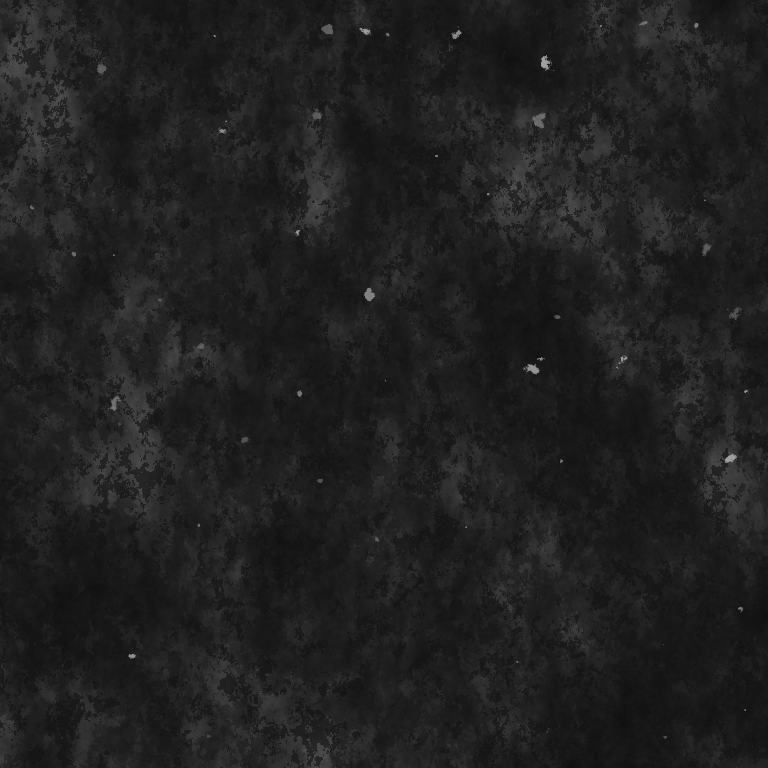
Give the GLSL for this texture, as a three.js fragment shader.

```glsl
// Worn charcoal surface: mottled cloudy tones with faint vertical streaks,
// a crumbling lighter film, small dark pits and a few tiny pale chips.
// Layers are thresholded fractal noise; chips are scattered on a cell grid.

varying vec2 vUv;

const vec3 BASE_COLOR = vec3(0.123);
const vec3 PIT_COLOR = vec3(0.074);
const vec3 CHIP_COLOR = vec3(0.66);

float hash(vec2 p) {
  vec3 q = fract(vec3(p.xyx) * 0.1031);
  q += dot(q, q.yzx + 33.33);
  return fract((q.x + q.y) * q.z);
}

// Smoothly interpolated lattice noise, 0 to 1
float noise(vec2 p) {
  vec2 cell = floor(p);
  vec2 f = fract(p);
  f = f * f * (3.0 - 2.0 * f);
  float low = mix(hash(cell), hash(cell + vec2(1.0, 0.0)), f.x);
  float high = mix(hash(cell + vec2(0.0, 1.0)), hash(cell + vec2(1.0)), f.x);
  return mix(low, high, f.y);
}

// Five rotated octaves centred on zero; a higher gain gives rougher edges
float fractal(vec2 p, float gain) {
  mat2 turn = mat2(1.6, 1.2, -1.2, 1.6);
  float sum = 0.0;
  float total = 0.0;
  float weight = 1.0;
  for (int i = 0; i < 5; i++) {
    sum += weight * (noise(p) - 0.5);
    total += weight;
    weight *= gain;
    p = turn * p + 17.3;
  }
  return sum / total;
}

// Ragged specks, at most one per cell
float chips(vec2 p, float cells, float density, float seed) {
  vec2 key = floor(p * cells) + seed;
  vec2 center = 0.25 + 0.5 * vec2(hash(key + 11.7), hash(key + 47.1));
  vec2 offset = fract(p * cells) - center;
  float size = mix(0.02, 0.085, pow(hash(key + 83.9), 3.0));
  float ragged = fractal(p * 75.0 + seed, 0.6) * 6.0;
  float shape = length(offset) / size + ragged;
  float present = step(hash(key + 5.3), density);
  float strength = mix(0.35, 1.0, hash(key + 29.4));
  return present * strength * (1.0 - smoothstep(0.2, 0.9, shape));
}

void main() {
  vec2 p = vUv + 3.0;

  // Broad and medium clouds, slightly stretched upward
  float broad = fractal(p * vec2(6.5, 5.0), 0.55);
  float cloud = fractal(p * vec2(17.0, 11.0) + 31.0, 0.65);
  float streak = noise(p * vec2(85.0, 8.0)) - 0.5;
  float grain = fractal(p * 75.0, 0.85);
  float tone = broad * 0.95 + cloud * 1.15 + streak * 0.12 + grain * 0.6;
  vec3 color = BASE_COLOR * exp(tone);

  // Lighter film with crumbling borders, strongest on bright clouds
  float flake = fractal(p * vec2(36.0, 28.0) + 71.0, 0.85);
  float patchLevel = flake + broad * 0.45 + cloud * 0.5 - 0.035;
  float film = smoothstep(0.0, 0.035, patchLevel);
  float filmStrength = 0.024 + 0.14 * max(broad + cloud, 0.0);
  color += film * filmStrength;

  // Small dark pits and worn areas
  float wear = fractal(p * vec2(46.0, 38.0) + 123.0, 0.85);
  float pits = smoothstep(0.075, 0.11, wear + cloud * 0.25);
  color = mix(color, PIT_COLOR, pits * 0.65);

  // Sparse pale chips: larger fragments and tiny flecks
  float fragments = chips(vUv, 9.0, 0.28, 20.0);
  float flecks = chips(vUv, 17.0, 0.14, 60.0) * 0.7;
  float chipMask = max(fragments, flecks);
  color = mix(color, CHIP_COLOR, chipMask);

  gl_FragColor = vec4(color, 1.0);
}
```
